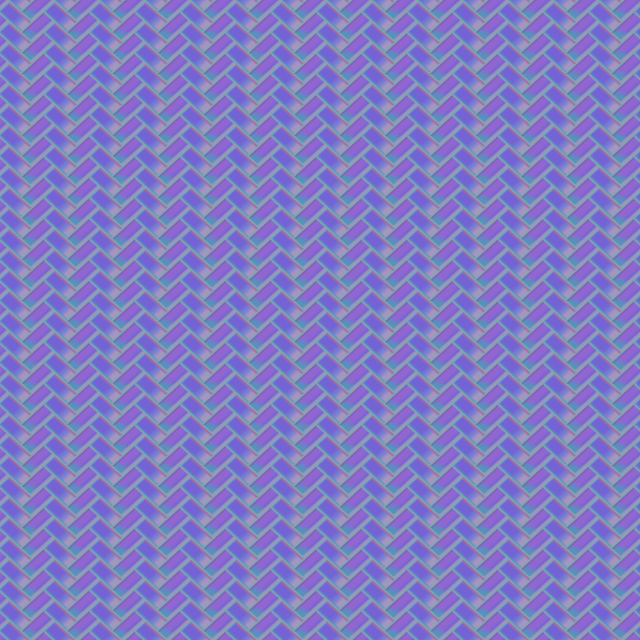
Write a WebGL 1 fragment shader that draws this texture map.

```glsl
precision highp float;
uniform vec2 u_resolution;

#define COLUMN_PAIRS 14.1
#define ROWS 31.0
#define PHASE vec2(0.67, 0.19)
#define EDGE_SOFTNESS 0.09
#define INDIGO vec3(0.45, 0.39, 0.83)
#define VIOLET vec3(0.57, 0.40, 0.82)
#define SKY vec3(0.47, 0.50, 0.83)
#define TEAL vec3(0.34, 0.57, 0.74)
#define LILAC vec3(0.65, 0.59, 0.75)
#define ROSE vec3(0.65, 0.42, 0.64)
#define SHADOW vec3(0.45, 0.37, 0.60)
#define GROOVE vec3(0.49, 0.66, 0.70)

// Half length and half width of a strip, in units of the row height
const vec2 HALF_SIZE = vec2(0.70711, 0.35355);

// Soft coverage of a strip, p runs along and across it
float stripMask(vec2 p) {
  vec2 inset = HALF_SIZE - abs(p);
  return smoothstep(-0.01, EDGE_SOFTNESS, min(inset.x, inset.y));
}

// Strip descending to the right: x = -1 upper left end, y = 1 upper right side
vec3 fallingColor(vec2 n) {
  vec3 c = mix(INDIGO, SKY, smoothstep(0.0, 0.45, n.x));
  c = mix(c, LILAC, smoothstep(0.35, 0.75, n.x));
  c = mix(c, TEAL, smoothstep(-0.5, -0.9, n.y) * 0.85);
  c = mix(c, TEAL, smoothstep(-0.8, -1.0, n.x) * 0.7);
  return mix(c, ROSE, smoothstep(0.45, 0.8, n.y));
}

// Strip ascending to the right: x = -1 lower left end, y = 1 upper left side
vec3 risingColor(vec2 n) {
  vec3 c = mix(INDIGO, VIOLET, smoothstep(-0.6, 0.1, n.y));
  c = mix(TEAL, c, smoothstep(-0.8, -0.2, n.x + 0.2 * n.y));
  c = mix(c, LILAC, smoothstep(-0.4, -0.75, n.y) * 0.9);
  return mix(c, SHADOW, smoothstep(0.55, 0.9, n.y) * 0.9);
}

// Offset to the nearest strip centre; columns repeat every 2, rows every 1
vec2 cellOffset(vec2 p) {
  return vec2(mod(p.x + 1.0, 2.0) - 1.0, fract(p.y + 0.5) - 0.5);
}

void main() {
  vec2 uv = gl_FragCoord.xy / u_resolution;
  vec2 p = uv * vec2(2.0 * COLUMN_PAIRS, ROWS) - PHASE;
  vec2 fallingCell = cellOffset(p);
  vec2 risingCell = cellOffset(p - vec2(1.0, 0.5));
  vec3 color = GROOVE;

  // Strips overhang their rows, so test the neighbours above and below
  for (int i = -1; i <= 1; i++) {
    vec2 shift = vec2(0.0, float(i));
    vec2 f = fallingCell + shift;
    vec2 r = risingCell + shift;
    vec2 falling = vec2(f.x - f.y, f.x + f.y) * 0.70711;
    vec2 rising = vec2(r.x + r.y, r.y - r.x) * 0.70711;
    color = mix(color, fallingColor(falling / HALF_SIZE), stripMask(falling));
    color = mix(color, risingColor(rising / HALF_SIZE), stripMask(rising));
  }

  gl_FragColor = vec4(color, 1.0);
}
```
